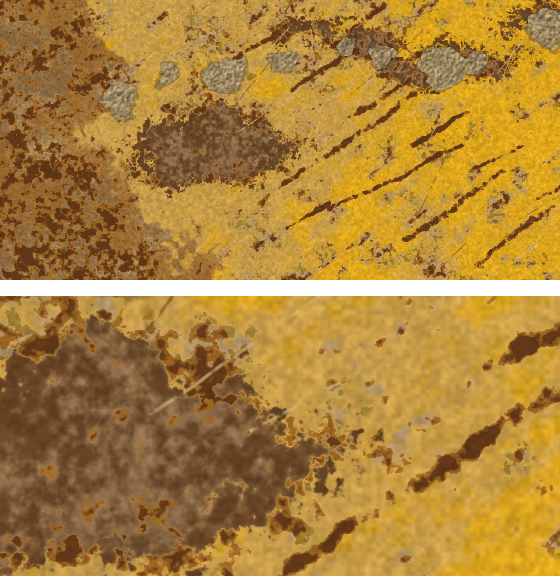
Top, the full canvas; bottom, a detail of the centre.
This texture is drawn by a Shadertoy shader. Its source:

```glsl
float hash(vec2 p) {
    vec3 q = fract(p.xyx * 0.1031);
    q += dot(q, q.yzx + 33.33);
    return fract((q.x + q.y) * q.z);
}

float noise(vec2 p) {
    vec2 i = floor(p), f = fract(p);
    f = f * f * (3.0 - 2.0 * f);
    return mix(mix(hash(i), hash(i + vec2(1, 0)), f.x),
               mix(hash(i + vec2(0, 1)), hash(i + vec2(1, 1)), f.x), f.y);
}

float fbm(vec2 p) {
    float sum = 0.0, amp = 0.533;
    for (int i = 0; i < 4; i++) {
        sum += amp * noise(p);
        p = mat2(1.6, 1.2, -1.2, 1.6) * p + 17.3;
        amp *= 0.5;
    }
    return sum;
}

// Distance to a line of given centre, angle and half length
float lineDist(vec2 p, vec2 centre, float angle, float halfLen) {
    vec2 dir = vec2(cos(angle), sin(angle));
    vec2 v = p - centre;
    return length(v - dir * clamp(dot(v, dir), -halfLen, halfLen));
}

// Approximate distance to an ellipse
float blotch(vec2 p, vec2 centre, vec2 radius) {
    return (length((p - centre) / radius) - 1.0) * min(radius.x, radius.y);
}

void mainImage(out vec4 fragColor, in vec2 fragCoord) {
    vec2 p = fragCoord / iResolution.y;
    float broad = fbm(p * 4.0), medium = fbm(p * 13.0 + 31.0);
    float fine = fbm(p * 48.0 + 7.0), tiny = fbm(p * 85.0 + 90.0);
    float grain = noise(p * 170.0);
    vec2 warped = p + 0.15 * (vec2(fbm(p * 9.0 + 3.0), fbm(p * 9.0 + 60.0)) - 0.5);
    vec2 along = vec2(dot(p, vec2(0.81, 0.59)), dot(p, vec2(-0.59, 0.81)));
    float streak = fbm(along * vec2(6.0, 36.0));

    // Paint, faded towards the left and worn in patches
    float fade = 0.5 * broad + 0.25 * streak + 0.25 * medium + 0.16 * (1.2 - p.x);
    vec3 paint = mix(vec3(0.88, 0.66, 0.11), vec3(0.79, 0.62, 0.29),
                     smoothstep(0.42, 0.58, fade + 0.2 * (tiny - 0.5)));
    float worn = 0.4 * medium + 0.3 * streak + 0.3 * fine;
    paint = mix(paint, vec3(0.73, 0.61, 0.45), 0.9 * smoothstep(0.56, 0.62, worn));
    paint = mix(paint, vec3(0.50, 0.42, 0.14),
                0.7 * smoothstep(0.54, 0.6, tiny) * smoothstep(0.55, 0.65, medium));

    // Bare ground spreading from the lower left
    float decay = 1.0 - smoothstep(-0.32, 0.3, p.x - 0.8 + 0.58 * p.y + 0.8 * (broad - 0.5));
    vec3 ground = mix(vec3(0.54, 0.41, 0.25), vec3(0.74, 0.61, 0.43),
                      smoothstep(0.36, 0.6, 0.5 * medium + 0.25 * fine + 0.25 * tiny));
    ground = mix(ground, vec3(0.62, 0.42, 0.17), 0.7 * smoothstep(0.45, 0.6, fbm(p * 7.0 + 80.0)));
    float bare = decay + 0.7 * (medium - 0.5) + 0.5 * (fine - 0.5);
    vec3 color = mix(paint, ground, smoothstep(0.38, 0.58, bare));

    // Large brown plate and smaller ones at the upper right
    float plate = blotch(warped, vec2(0.76, 0.47), vec2(0.29, 0.125));
    for (int i = 0; i < 6; i++) {
        float k = float(i), h = hash(vec2(k, 5.0));
        vec2 centre = vec2(1.14 + 0.16 * k, 0.88 - 0.2 * fract(k * 0.4) + 0.06 * h);
        plate = min(plate, blotch(warped, centre, vec2(0.06 + 0.07 * h, 0.025 + 0.025 * h)));
    }
    float ragged = plate + 0.09 * (fine - 0.5) + 0.06 * (tiny - 0.5);
    float plateMask = 1.0 - smoothstep(-0.008, 0.008, ragged);
    vec3 plateColor = mix(vec3(0.41, 0.27, 0.14), vec3(0.58, 0.45, 0.31),
                          smoothstep(0.38, 0.64, 0.35 * fine + 0.35 * medium + 0.3 * tiny));
    color = mix(color, plateColor, plateMask);

    // Rusted gashes along the diagonal
    float gash = 0.0;
    for (int i = 0; i < 13; i++) {
        float k = float(i), h = hash(vec2(k, 11.0));
        vec2 centre = vec2(0.9 + 1.1 * fract(0.28 + 0.19 * k), 0.15 + 0.8 * fract(0.4 + 0.87 * k));
        float d = lineDist(p + 0.22 * (warped - p), centre, 0.42 + 0.33 * h, 0.34 / (1.0 + 0.3 * k));
        gash = max(gash, 1.0 - smoothstep(0.001, 0.016 + 0.014 * h, d));
    }

    // Rust specks, dense where the surface is damaged
    float rim = 1.0 - smoothstep(0.0, 0.07, abs(plate));
    float density = max(max(1.02 * decay, 0.85 * rim), 1.4 * gash);
    density = max(density, 0.2 + 0.45 * smoothstep(0.56, 0.74, streak) + 0.6 * (medium - 0.5));
    density *= 1.0 - 0.35 * plateMask;
    float speck = 0.32 * medium + 0.38 * fine + 0.3 * tiny;
    float level = mix(0.7, 0.475, density);
    vec3 rust = mix(vec3(0.63, 0.41, 0.14), vec3(0.37, 0.21, 0.09),
                    smoothstep(level + 0.02, level + 0.1, speck + 0.07 * (grain - 0.5)));
    color = mix(color, rust, smoothstep(level - 0.012, level + 0.018, speck));

    // Thin scratches, mostly pale and some dark
    for (int i = 0; i < 34; i++) {
        float k = float(i), h = hash(vec2(k, 23.0));
        vec2 centre = vec2(0.3 + 1.7 * hash(vec2(k, 2.0)), hash(vec2(k, 3.0)));
        float d = lineDist(p + 0.04 * (warped - p), centre, 0.3 + 1.0 * h, 0.04 + 0.16 * hash(vec2(k, 4.0)));
        float scratch = (1.0 - smoothstep(0.0005, 0.0035, d)) * smoothstep(0.36, 0.54, fine);
        vec3 tint = mix(vec3(0.82, 0.72, 0.50), vec3(0.48, 0.34, 0.13), step(0.65, fract(k * 0.37)));
        color = mix(color, tint, 0.65 * scratch);
    }

    // Lumps of grey mortar in a rising band
    float lump = 1.0;
    for (int i = 0; i < 9; i++) {
        float k = float(i), h = hash(vec2(k, 41.0));
        vec2 centre = vec2(0.38 + 0.18 * k + 0.13 * h, 0.64 + 0.02 * k + 0.1 * hash(vec2(k, 8.0)));
        float size = 0.025 + 0.05 * hash(vec2(k, 17.0));
        lump = min(lump, blotch(mix(p, warped, 0.7), centre, size * vec2(1.15, 0.95)));
    }
    lump += 0.03 * (fine - 0.5);
    color *= 1.0 - 0.3 * (1.0 - smoothstep(0.0, 0.01, lump));
    float relief = noise(p * 120.0) - noise(p * 120.0 + vec2(-0.5, 0.6));
    vec3 mortar = vec3(0.61, 0.53, 0.38) * (0.8 + 0.4 * tiny + 0.4 * relief);
    color = mix(color, mortar, 1.0 - smoothstep(-0.003, 0.003, lump));

    // Fine surface grain
    color *= 0.86 + 0.14 * grain + 0.28 * (tiny - 0.3);
    fragColor = vec4(clamp(color, 0.0, 1.0), 1.0);
}
```
